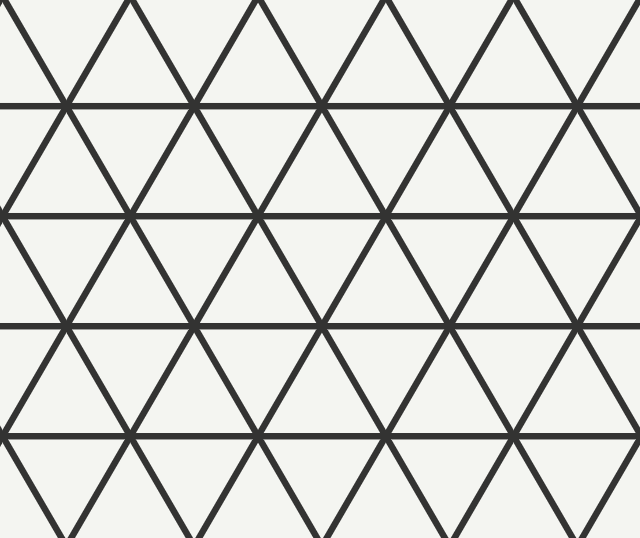
This pattern is drawn by a WebGL 1 fragment shader. Its source:

```glsl
precision highp float;

uniform vec2 u_resolution;

// All lengths are fractions of the canvas width.
const float SIDE = 0.1996;
const float ROW_HEIGHT = 0.1719;
const float LINE_WIDTH = 0.0101;
const vec2 VERTEX = vec2(0.0040, 0.1590);

const vec3 PAPER = vec3(0.957, 0.960, 0.945);
const vec3 INK = vec3(0.200, 0.200, 0.198);

// Distance to the nearest of parallel lines at whole values of phase.
float parallelLines(float phase, float spacing) {
  return abs(fract(phase + 0.5) - 0.5) * spacing;
}

// Distance to the nearest edge of a grid of isosceles triangles.
float triangleGrid(vec2 p, float side, float height) {
  vec2 cell = p / vec2(side, height);
  float diagonalSpacing = side * height / length(vec2(0.5 * side, height));
  float rows = parallelLines(cell.y, height);
  float rising = parallelLines(cell.x - 0.5 * cell.y, diagonalSpacing);
  float falling = parallelLines(cell.x + 0.5 * cell.y, diagonalSpacing);
  return min(rows, min(rising, falling));
}

// Coverage of a stroke, smoothed over one pixel.
float stroke(float dist, float width, float pixel) {
  return clamp((0.5 * width - dist) / pixel + 0.5, 0.0, 1.0);
}

void main() {
  float pixel = 1.0 / u_resolution.x;
  vec2 p = gl_FragCoord.xy * pixel;

  float dist = triangleGrid(p - VERTEX, SIDE, ROW_HEIGHT);
  float ink = stroke(dist, LINE_WIDTH, pixel);

  gl_FragColor = vec4(mix(PAPER, INK, ink), 1.0);
}
```
